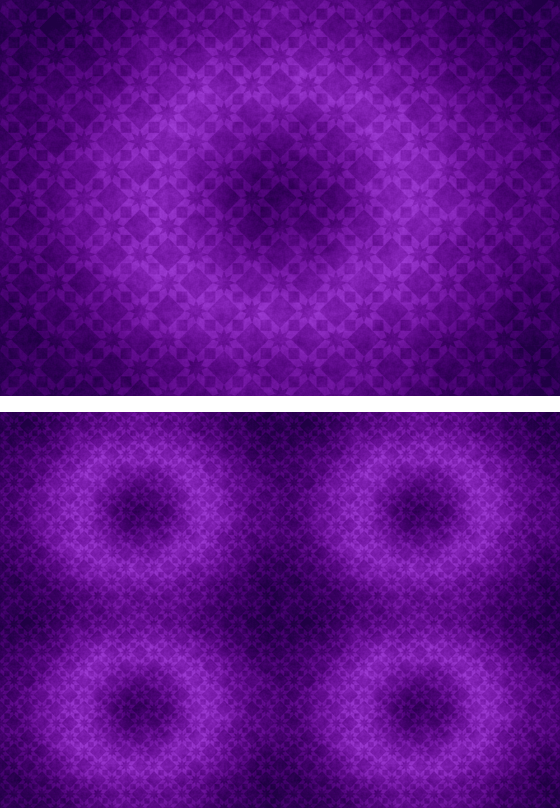
Top: one tile. Bottom: repeated 2 by 2.
This pattern is drawn by a Shadertoy shader. Its source:

```glsl
// Worn violet lattice of eight-pointed stars, diamonds and small squares under a glowing ring.
#define CELLS vec2(20.0, 14.0) // even counts; each repeat is two cells wide and high
#define DIAMOND_RADIUS 0.60
#define SQUARE_HALF 0.195
#define STAR_OUTER 0.41
#define STAR_INNER 0.21
#define SHAPE_SHADE 0.22
#define SHAPE_VARIATION 0.04
#define CENTRE_LEVEL 0.34
#define EDGE_FADE 0.84
#define GRAIN 0.30
#define WEAR 0.6

const float PI = 3.14159;

float hash(vec2 p) {
    uvec2 k = uvec2(ivec2(p)) * uvec2(1597u, 3571u);
    uint h = (k.x ^ k.y) * 277803u;
    h = (h ^ (h >> 15u)) * 374761u;
    h ^= h >> 13u;
    return float(h & 65535u) / 65535.0;
}

vec2 gradientAt(vec2 lattice, vec2 period) {
    float angle = 2.0 * PI * hash(mod(lattice, period));
    return vec2(cos(angle), sin(angle));
}

// Gradient noise that wraps after a whole period
float gradientNoise(vec2 p, vec2 period) {
    vec2 i = floor(p), f = p - i;
    vec2 u = f * f * f * (f * (f * 6.0 - 15.0) + 10.0);
    vec2 e = vec2(1.0, 0.0);
    float a = dot(gradientAt(i, period), f);
    float b = dot(gradientAt(i + e.xy, period), f - e.xy);
    float c = dot(gradientAt(i + e.yx, period), f - e.yx);
    float d = dot(gradientAt(i + e.xx, period), f - e.xx);
    return mix(mix(a, b, u.x), mix(c, d, u.x), u.y);
}

float mottling(vec2 uv) {
    float sum = 0.0, weight = 0.30;
    vec2 period = CELLS * 0.5;
    for (int octave = 0; octave < 6; octave++) {
        sum += weight * gradientNoise(uv * period, period);
        period *= 2.0;
        weight *= 0.93;
    }
    return sum;
}

// Offset from the nearest point of the checkerboard lattice
vec2 checkerOffset(vec2 p) {
    vec2 a = p - 2.0 * floor(p * 0.5 + 0.5);
    vec2 b = p - 1.0 - 2.0 * floor(p * 0.5);
    return dot(a, a) < dot(b, b) ? a : b;
}

float diamondDistance(vec2 p) {
    return (abs(p.x) + abs(p.y) - DIAMOND_RADIUS) * 0.7071;
}

float squareDistance(vec2 p) {
    return max(abs(p.x), abs(p.y)) - SQUARE_HALF;
}

float starDistance(vec2 p) {
    vec2 valley = vec2(cos(PI / 8.0), sin(PI / 8.0));
    p = abs(p);
    p = vec2(max(p.x, p.y), min(p.x, p.y));
    vec2 mirror = vec2(valley.y, -valley.x);
    p -= 2.0 * min(dot(p, mirror), 0.0) * mirror;
    vec2 side = STAR_INNER * valley - vec2(STAR_OUTER, 0.0);
    return dot(p - vec2(STAR_OUTER, 0.0), normalize(vec2(side.y, -side.x)));
}

// Coverage of one shape, with a slightly different strength per repeat
float shapeInk(float dist, vec2 id, float pixel) {
    float variation = SHAPE_VARIATION * (hash(mod(id, CELLS)) - 0.5);
    return (SHAPE_SHADE + variation) * smoothstep(0.75, -0.75, dist / pixel);
}

// Dark centre, bright ring and dark borders; the offset is nearly linear yet periodic
float glow(vec2 uv) {
    vec2 a = PI * (uv - 0.5);
    vec2 offset = 0.9 * (sin(a) - sin(3.0 * a) / 9.0);
    float rise = smoothstep(0.02, 0.50, length(offset * vec2(1.0, 0.68)));
    float border = smoothstep(0.48, 1.30, length(offset * vec2(1.0, 0.85)));
    return mix(CENTRE_LEVEL, 1.0, rise) - EDGE_FADE * border;
}

vec3 violetRamp(float t) {
    t = clamp(t, -0.14, 1.1);
    return vec3(0.18 + 0.40 * t, 0.20 * t * max(t, 0.0), 0.33 + 0.46 * t);
}

void mainImage(out vec4 fragColor, in vec2 fragCoord) {
    vec2 uv = fragCoord / iResolution.xy;
    vec2 p = uv * CELLS;
    float pixel = CELLS.y / iResolution.y;

    // Interlocking shapes
    vec2 star = checkerOffset(p);
    vec2 diamond = checkerOffset(p + vec2(1.0, 0.0));
    float ink = shapeInk(starDistance(star), floor(p - star + 0.5), pixel);
    ink = max(ink, shapeInk(diamondDistance(diamond), floor(p - diamond + 0.5), pixel));
    ink = max(ink, shapeInk(squareDistance(fract(p) - 0.5), floor(p), pixel));

    // Light, stains and rubbed patches
    float stain = mottling(uv);
    float level = glow(uv) + GRAIN * stain;
    level -= ink * clamp(1.0 - WEAR * stain, 0.5, 1.3);
    fragColor = vec4(violetRamp(level), 1.0);
}
```
